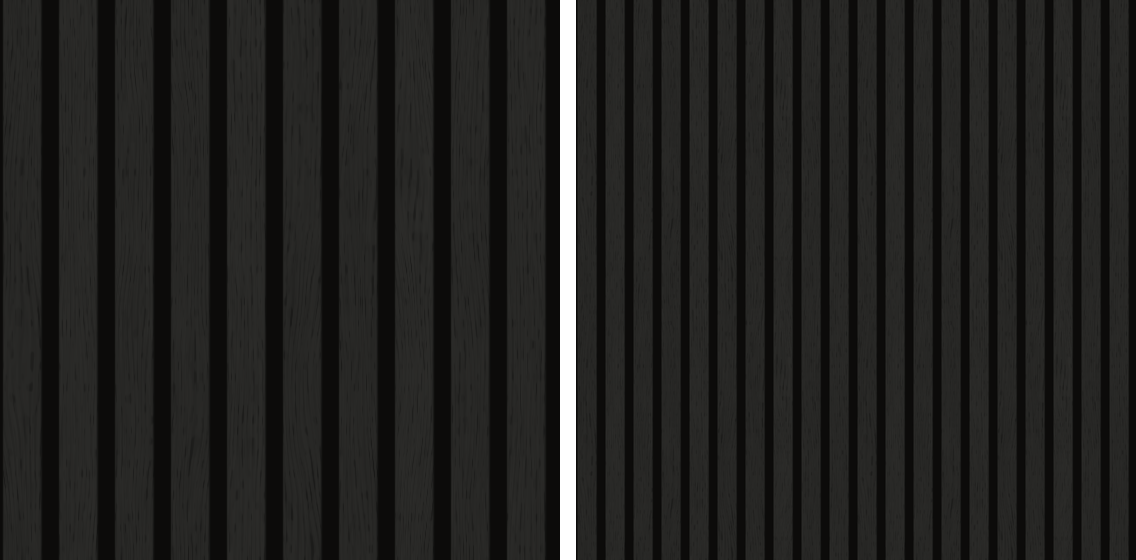
Left: one tile. Right: repeated 2 by 2.
Reproduce this texture procedurally as a Shadertoy shader.

```glsl
// Charcoal wooden slats standing upright over a black backing, with fine oak grain.

const float SLATS = 10.0;          // repeats across the canvas
const float SLAT_LEFT = 0.054;     // slat edges, as parts of one repeat
const float SLAT_RIGHT = 0.755;
const float BEVEL = 0.045;         // soft shaded strip on the right edge
const float RINGS = 13.0;          // growth lines per repeat
const float RING_DEPTH = 0.13;     // darkening by growth lines
const float PORE_DEPTH = 0.20;     // darkening by short pores
const float FIBRE_DEPTH = 0.09;    // fine light and dark fibres
const float TONE_SPREAD = 0.05;    // brightness change between slats
const vec3 WOOD = vec3(0.161, 0.160, 0.152);
const vec3 BACKING = vec3(0.046, 0.045, 0.038);

float hash(vec2 p) {
    uvec2 q = uvec2(ivec2(p)) * uvec2(1597334673u, 3812015801u);
    uint n = (q.x ^ q.y) * 1597334673u;
    n = (n ^ (n >> 15)) * 2246822519u;
    return float((n ^ (n >> 13)) & 0xffffu) / 65535.0;
}

// Value noise that wraps vertically after a whole number of rows.
float noise(vec2 p, float rows) {
    vec2 cell = floor(p);
    vec2 f = p - cell;
    f = f * f * (3.0 - 2.0 * f);
    float y0 = mod(cell.y, rows);
    float y1 = mod(cell.y + 1.0, rows);
    float low = mix(hash(vec2(cell.x, y0)), hash(vec2(cell.x + 1.0, y0)), f.x);
    float high = mix(hash(vec2(cell.x, y1)), hash(vec2(cell.x + 1.0, y1)), f.x);
    return mix(low, high, f.y);
}

// Noise at its own scale: columns per repeat, rows per canvas height.
float grainNoise(vec2 p, float columns, float rows, float seed) {
    return noise(p * vec2(columns, rows) + vec2(seed, 0.0), rows);
}

// Brightness factor of the wood; p.x runs across one slat, p.y up the canvas.
float woodGrain(vec2 p, float id) {
    float seed = 500.0 + id * 131.0;
    float waviness = mix(0.08, 0.55, hash(vec2(id, 71.0)));

    // Bend the fibres slowly along the slat.
    float bend = grainNoise(p, 1.2, 3.0, seed) - 0.5;
    float ripple = grainNoise(p, 3.0, 9.0, seed + 3000.0) - 0.5;
    vec2 q = vec2(p.x + waviness * bend + 0.07 * ripple, p.y);

    // Growth lines, unevenly spaced and fading in and out.
    float spacing = 1.6 * grainNoise(q, 5.0, 4.0, seed + 6000.0);
    float wave = 0.5 + 0.5 * sin(6.2831853 * (q.x * RINGS + spacing));
    float ring = smoothstep(0.5, 1.0, wave);
    float presence = grainNoise(q, 5.0, 14.0, seed + 9000.0);

    // Short dark pores, gathered along the growth lines.
    float pore = smoothstep(0.56, 0.9, grainNoise(q, 34.0, 52.0, seed + 12000.0));
    float fibre = grainNoise(q, 46.0, 24.0, seed + 15000.0) - 0.5;
    float cloud = grainNoise(p, 3.0, 7.0, seed + 18000.0) - 0.5;

    return 1.0 - RING_DEPTH * ring * presence
               - PORE_DEPTH * pore * (0.35 + 0.65 * ring)
               + FIBRE_DEPTH * fibre + 0.05 * cloud;
}

void mainImage(out vec4 fragColor, in vec2 fragCoord) {
    vec2 uv = fragCoord / iResolution.xy;
    float id = floor(uv.x * SLATS);
    float x = fract(uv.x * SLATS);
    float blur = SLATS / iResolution.x;

    // Slat coverage: crisp on the left, gently rounded on the right.
    float leftEdge = smoothstep(-blur, blur, x - SLAT_LEFT);
    float rightEdge = smoothstep(-blur, blur, SLAT_RIGHT - x);
    float bevel = smoothstep(0.0, BEVEL, SLAT_RIGHT - x);

    // Wood shade of this slat.
    float tone = 1.0 + TONE_SPREAD * (hash(vec2(id, 17.0)) - 0.5);
    vec3 wood = WOOD * tone * woodGrain(vec2(x, uv.y), id);
    wood *= mix(0.5, 1.0, bevel);

    fragColor = vec4(mix(BACKING, wood, leftEdge * rightEdge), 1.0);
}
```
